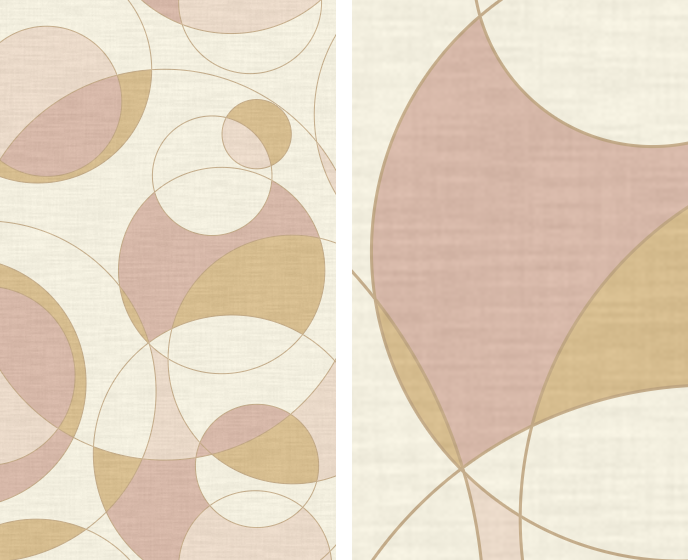
Left, the full canvas; right, a detail of the centre.
This pattern is drawn by a WebGL 1 fragment shader. Its source:

```glsl
precision highp float;
// Overlapping thin-lined circles on cream, filled in pink, blush and gold.
// Each disc yields a soft coverage mask; products of masks select the overlaps
// to fill, then the outlines and a fine woven grain are laid on top.
uniform vec2 u_resolution;

vec2 pos;          // canvas is 7.68 units high, y pointing down
float px;          // size of one pixel in those units
float outline = 0.0;

float hash(vec2 p) {
  return fract(sin(dot(p, vec2(127.1, 311.7))) * 43758.5453);
}

float noise(vec2 p) {
  vec2 i = floor(p), f = fract(p);
  f = f * f * (3.0 - 2.0 * f);
  return mix(mix(hash(i), hash(i + vec2(1, 0)), f.x),
             mix(hash(i + vec2(0, 1)), hash(i + vec2(1, 1)), f.x), f.y);
}

// Coverage of a disc; its rim is added to the outline mask.
float disc(float x, float y, float radius) {
  float d = length(pos - vec2(x, y)) - radius;
  outline = max(outline, clamp(0.5 + (0.007 - abs(d)) / px, 0.0, 1.0));
  return clamp(0.5 - d / px, 0.0, 1.0);
}

// Horizontal threads, fainter vertical threads and a little grain.
float weave(vec2 p) {
  float weft = noise(p * vec2(4.0, 42.0)) - 0.5;
  float warp = noise(p * vec2(45.0, 5.0) + 31.0) - 0.5;
  float grain = noise(p * 60.0 + 77.0) - 0.5;
  return 0.04 * weft + 0.018 * warp + 0.02 * grain;
}

void main() {
  px = 7.68 / u_resolution.y;
  pos = vec2(gl_FragCoord.x, u_resolution.y - gl_FragCoord.y) * px;

  vec3 cream = vec3(0.95, 0.935, 0.872);
  vec3 pink = vec3(0.84, 0.72, 0.66);
  vec3 blush = vec3(0.915, 0.85, 0.785);
  vec3 gold = vec3(0.84, 0.74, 0.56);

  // Large rings shared by several groups
  float hub = disc(2.26, 3.63, 2.68);
  float west = disc(-0.20, 5.37, 2.34);
  float east = disc(4.01, 4.93, 1.705);
  float south = disc(3.18, 6.22, 1.90);

  // Upper left pair
  float moon = disc(0.64, 1.39, 1.03);
  float halo = disc(0.52, 0.95, 1.56);
  vec3 col = mix(cream, gold, halo * hub);
  col = mix(col, mix(blush, pink, hub), moon);

  // Top edge and right edge
  float cap = disc(3.17, -1.41, 1.87);
  float bowl = disc(3.43, 0.03, 0.98);
  col = mix(col, mix(pink, blush, bowl), cap);
  col = mix(col, blush, disc(6.46, 1.57, 2.15) * hub);

  // Middle disc with its cut-outs, and the small disc above it
  float heart = disc(3.04, 3.71, 1.415);
  float bite = disc(2.91, 2.41, 0.82);
  float bead = disc(3.52, 1.84, 0.475);
  vec3 heartFill = mix(pink, gold, max(east, west));
  col = mix(col, heartFill, heart * (1.0 - bite) * (1.0 - south));
  col = mix(col, mix(gold, blush, bite), bead);

  // Left pair
  float shell = disc(-0.536, 5.25, 1.716);
  float core = disc(-0.20, 5.155, 1.23);
  col = mix(col, mix(pink, gold, hub), shell);
  col = mix(col, mix(blush, pink, hub), core);

  // Lower ring: blush neck, pink foot, gold wedge
  float leftSide = step(pos.x, 3.5);
  vec3 foot = mix(pink, gold, west);
  float neck = south * hub * (1.0 - west) * (1.0 - east) * (1.0 - heart);
  col = mix(col, blush, neck);
  col = mix(col, foot, south * (1.0 - hub) * (1.0 - east) * leftSide);
  col = mix(col, blush, east * (1.0 - hub));

  // Bottom discs
  float base = disc(3.50, 7.78, 1.05);
  float orb = disc(3.525, 6.39, 0.845);
  col = mix(col, blush, base);
  col = mix(col, mix(mix(cream, gold, east), pink, hub), orb);
  col = mix(col, gold, disc(0.50, 8.86, 1.74) * west);

  col = mix(col, vec3(0.75, 0.65, 0.51), 0.9 * outline);
  gl_FragColor = vec4(col + weave(pos), 1.0);
}
```
